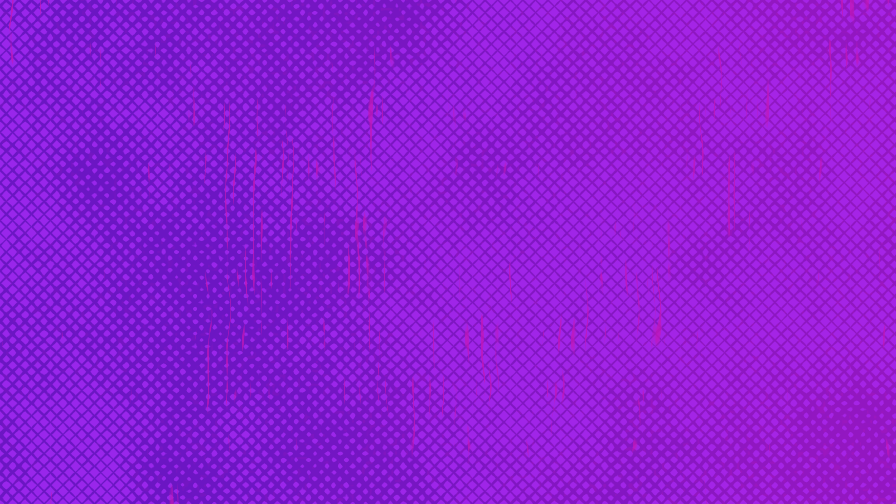
Reproduce this pattern procedurally as a WebGL 1 fragment shader.

```glsl
precision highp float;

uniform vec2 u_resolution;

float hash(vec2 p) {
  vec3 q = fract(vec3(p.xyx) * 0.1031);
  q += dot(q, q.yzx + 33.33);
  return fract((q.x + q.y) * q.z);
}

float noise(vec2 p) {
  vec2 i = floor(p);
  vec2 f = fract(p);
  f = f * f * (3.0 - 2.0 * f);
  return mix(mix(hash(i), hash(i + vec2(1.0, 0.0)), f.x),
             mix(hash(i + vec2(0.0, 1.0)), hash(i + 1.0), f.x), f.y);
}

float fbm(vec2 p) {
  float sum = 0.0;
  float amplitude = 0.5;
  for (int i = 0; i < 4; i++) {
    sum += amplitude * noise(p);
    p = p * 2.03 + 17.3;
    amplitude *= 0.5;
  }
  return sum / 0.9375;
}

// Staggered diamonds: 40 repeats down, swelling and shrinking in soft patches
float diamonds(vec2 uv, float pixel) {
  vec2 p = uv * 40.0;
  vec2 lattice = vec2(p.x + p.y, p.x - p.y);
  vec2 cell = floor(lattice + 0.5);
  vec2 d = abs(lattice - cell);

  float swell = smoothstep(0.27, 0.73, fbm(uv * 3.2 + 4.7));
  float halfSize = mix(0.20, 0.40, swell) + 0.05 * (hash(cell + 200.0) - 0.5);
  float ragged = (noise(uv * 150.0 + 31.0) - 0.5) * mix(0.20, 0.06, swell);

  // Small marks are rounder, large ones squarer
  float dist = mix(length(d) * 0.9, max(d.x, d.y), 0.4 + 0.6 * swell);
  float aa = 40.0 * pixel;
  return 1.0 - smoothstep(-aa, aa, dist - halfSize - ragged);
}

// Thin vertical scratches gathered in clusters
float scratches(vec2 uv) {
  float wobble = 0.012 * (noise(uv * vec2(9.0, 13.0)) - 0.5);
  float x = uv.x + wobble;
  float fine = noise(vec2(x * 190.0, uv.y * 9.0 + 50.0));
  float broken = noise(vec2(x * 150.0, uv.y * 60.0));
  float cluster = smoothstep(0.35, 0.75, fbm(uv * vec2(7.0, 3.0) + 61.0));
  float threshold = mix(0.98, 0.78, cluster) + 0.1 * (broken - 0.5);
  return smoothstep(threshold, threshold + 0.12, fine);
}

void main() {
  vec2 uv = gl_FragCoord.xy / u_resolution.y;
  float across = gl_FragCoord.x / u_resolution.x;
  float pixel = 1.0 / u_resolution.y;

  // Violet ground, warmer to the right
  float warmth = smoothstep(0.1, 1.05, across + 0.35 * (fbm(uv * 2.3 + 90.0) - 0.5));
  vec3 color = mix(vec3(0.42, 0.085, 0.765), vec3(0.58, 0.09, 0.755), warmth);

  // Faint specks of wear in the ground
  float specks = smoothstep(0.72, 0.9, noise(uv * vec2(140.0, 110.0) + 7.0));
  color = mix(color, vec3(0.66, 0.09, 0.74), specks * mix(0.12, 0.4, warmth));

  vec3 mark = mix(vec3(0.60, 0.15, 0.92), vec3(0.65, 0.14, 0.90), warmth);
  color = mix(color, mark, diamonds(uv, pixel));
  color = mix(color, vec3(0.76, 0.09, 0.72), 0.75 * scratches(uv));

  gl_FragColor = vec4(color, 1.0);
}
```
